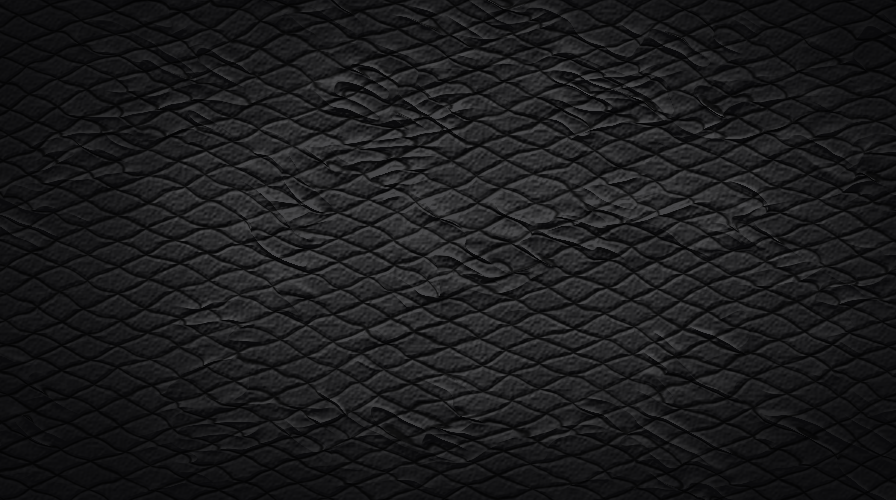
Give the GLSL for this texture, as a Shadertoy shader.

```glsl
const vec2 REPEATS = vec2(15.0, 19.0);       // diamonds across and down
const float TILT = 0.035;                    // lattice descends to the right
const float GROOVE_WIDTH = 0.0020;           // half width, in canvas heights
const float BEVEL_WIDTH = 0.009;
const float BEVEL_HEIGHT = 0.0032;
const float WAVINESS = 0.32;                 // drift of the lattice, in diamonds
const float FOLD_HEIGHT = 0.0125;
const float FOLD_ANGLE = -0.5;
const float GRAIN_SCALE = 170.0;
const float GRAIN_HEIGHT = 0.0024;
const float SLOPE_STEP = 0.0016;
const float RELIEF = 1.35;
const float GROOVE_SHADE = 0.32;
const vec2 LIGHT_DIR = vec2(-0.40, 0.92);
const vec3 DEEP_BLACK = vec3(0.040, 0.040, 0.046);
const vec3 WORN_GREY = vec3(0.235, 0.235, 0.24);

float hash(vec2 p) {
    vec3 q = fract(p.xyx * vec3(0.1031, 0.1030, 0.0973));
    q += dot(q, q.yzx + 33.33);
    return fract((q.x + q.y) * q.z);
}

float noise(vec2 p) {
    vec2 i = floor(p), f = fract(p);
    f = f * f * (3.0 - 2.0 * f);
    return mix(mix(hash(i), hash(i + vec2(1, 0)), f.x),
               mix(hash(i + vec2(0, 1)), hash(i + vec2(1, 1)), f.x), f.y);
}

float fbm(vec2 p) {
    float sum = 0.0, amp = 0.5;
    for (int i = 0; i < 3; i++) {
        sum += amp * noise(p);
        p = p * 2.03 + 17.3;
        amp *= 0.5;
    }
    return sum / 0.875;
}

// Sharp creases running along one direction
float creases(vec2 p, float angle, vec2 scale) {
    float c = cos(angle), s = sin(angle);
    vec2 q = vec2(c * p.x + s * p.y, c * p.y - s * p.x);
    q.y += 0.05 * (fbm(p * 8.0 + 31.0) - 0.5);
    float ridge = 1.0 - abs(2.0 * noise(q * scale + 40.0) - 1.0);
    return ridge * ridge * ridge;
}

// Patches of slanted creases, with a few shallow ones between them
float folds(vec2 p) {
    float patchMask = smoothstep(0.46, 0.68, fbm(p * vec2(6.0, 8.0) + 5.7));
    float strayMask = smoothstep(0.48, 0.70, fbm(p * vec2(5.0, 9.0) + 63.0));
    return patchMask * creases(p, FOLD_ANGLE, vec2(8.0, 38.0))
         + 0.55 * strayMask * creases(p + 7.0, 0.15, vec2(7.0, 36.0));
}

// Lattice coordinates: integer values of either axis are grooves
vec2 lattice(vec2 p, float fold) {
    vec2 drift = vec2(fbm(p * 5.0 + 3.0), fbm(p * 5.0 + 71.0)) - 0.5;
    vec2 jitter = vec2(noise(p * 30.0 + 9.0), noise(p * 30.0 + 53.0)) - 0.5;
    vec2 q = vec2(p.x * iResolution.y / iResolution.x, p.y + TILT * p.x) * REPEATS;
    q += WAVINESS * (2.0 * drift + 0.35 * jitter) + 0.16 * fold;
    return vec2(q.x + q.y, q.x - q.y);
}

// Distance to the nearest groove, in canvas heights
float grooveDistance(vec2 cell) {
    vec2 d = 0.5 - abs(fract(cell) - 0.5);
    float density = length(REPEATS * vec2(iResolution.y / iResolution.x, 1.0));
    return min(d.x, d.y) / density;
}

float surfaceHeight(vec2 p) {
    float fold = folds(p);
    float d = grooveDistance(lattice(p, fold));
    return BEVEL_HEIGHT * smoothstep(0.0, BEVEL_WIDTH, d)
         + FOLD_HEIGHT * fold
         + GRAIN_HEIGHT * noise(p * GRAIN_SCALE);
}

void mainImage(out vec4 fragColor, in vec2 fragCoord) {
    vec2 p = fragCoord / iResolution.y;
    vec2 uv = fragCoord / iResolution.xy;
    float pixel = 1.0 / iResolution.y;

    // Relief lit from the upper left
    float h = surfaceHeight(p);
    vec2 slope = vec2(surfaceHeight(p + vec2(SLOPE_STEP, 0.0)) - h,
                      surfaceHeight(p + vec2(0.0, SLOPE_STEP)) - h) / SLOPE_STEP;
    float lit = clamp(-dot(slope, LIGHT_DIR) * RELIEF, -0.9, 1.4);

    // Broad light falling off to the borders, with uneven wear
    float radius = length((uv - vec2(0.53, 0.54)) * 2.0);
    float tone = mix(0.72, 0.07, smoothstep(0.25, 1.3, radius));
    vec2 cell = lattice(p, folds(p));
    tone *= 0.9 + 0.2 * hash(floor(cell) + 100.0);
    tone *= 0.75 + 0.5 * fbm(p * 5.0 + 12.0);
    tone = clamp(tone * (1.0 + lit) + 0.06 * lit, 0.0, 1.25);

    // Grooves vary in depth along their length
    float d = grooveDistance(cell);
    float width = GROOVE_WIDTH * (0.6 + 0.8 * noise(p * 14.0));
    float groove = 1.0 - smoothstep(width - pixel, width + pixel, d);
    vec3 leather = mix(DEEP_BLACK, WORN_GREY, tone);
    fragColor = vec4(leather * mix(1.0, GROOVE_SHADE, groove), 1.0);
}
```
